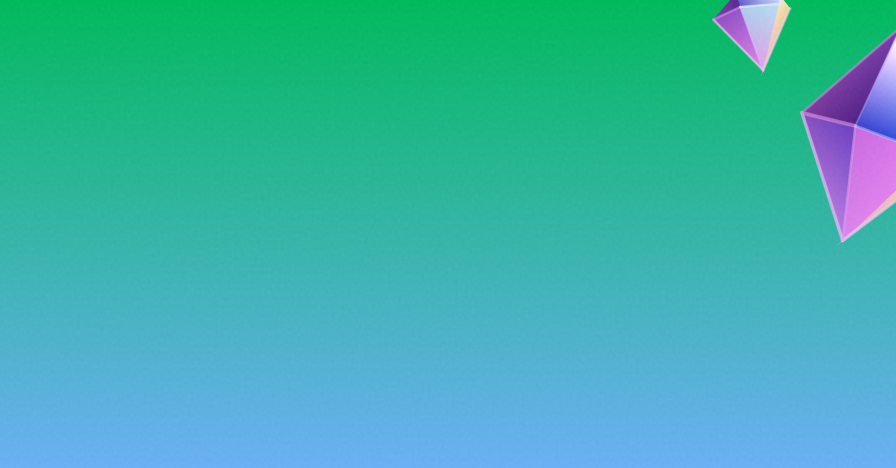
A Shadertoy shader for this background:

```glsl
// Two faceted, iridescent crystals hang at the upper right of a green to blue
// vertical gradient with faint grain. Each facet is a triangle whose three
// corner colours are blended; soft line strokes give the polished ridges.

float cross2(vec2 a, vec2 b) { return a.x * b.y - a.y * b.x; }

vec2 hashGradient(vec2 cell) {
    vec2 h = vec2(dot(cell, vec2(127.1, 311.7)), dot(cell, vec2(269.5, 183.3)));
    return 2.0 * fract(sin(h) * 43758.55) - 1.0;
}

float gradientNoise(vec2 p) {
    vec2 i = floor(p), f = fract(p), w = f * f * (3.0 - 2.0 * f);
    vec2 e = vec2(1.0, 0.0);
    float low = mix(dot(hashGradient(i), f),
                    dot(hashGradient(i + e), f - e), w.x);
    float high = mix(dot(hashGradient(i + e.yx), f - e.yx),
                     dot(hashGradient(i + e.xx), f - e.xx), w.x);
    return mix(low, high, w.y);
}

// Triangle a, b, c filled with a blend of its corner colours
void facet(inout vec3 col, vec2 p, vec2 a, vec2 b, vec2 c,
           vec3 colA, vec3 colB, vec3 colC) {
    vec2 u = b - a, v = c - a, w = p - a;
    float area = cross2(u, v);
    float s = cross2(w, v) / area, t = cross2(u, w) / area;
    vec3 edges = vec3(s / length(v), t / length(u), (1.0 - s - t) / length(c - b));
    float inside = min(edges.x, min(edges.y, edges.z)) * abs(area);
    vec3 blend = clamp(colA + (colB - colA) * s + (colC - colA) * t, 0.0, 1.0);
    col = mix(col, blend, clamp(inside * iResolution.y + 0.8, 0.0, 1.0));
}

// Soft highlight along the segment a to b
void ridge(inout vec3 col, vec2 p, vec2 a, vec2 b, float width, vec3 tint, float strength) {
    vec2 ab = b - a;
    float d = length(p - a - ab * clamp(dot(p - a, ab) / dot(ab, ab), 0.0, 1.0));
    float aa = 0.8 / iResolution.y;
    col = mix(col, tint, strength * (1.0 - smoothstep(width - aa, width + aa, d)));
}

void largeCrystal(inout vec3 col, vec2 p) {
    vec2 left = vec2(-0.201, 0.759), top = vec2(0.010, 0.942), hub = vec2(-0.087, 0.731);
    vec2 tip = vec2(-0.114, 0.486), right = vec2(0.080, 0.669), low = vec2(0.080, 0.632);

    facet(col, p, tip, low, right,
          vec3(0.90, 0.65, 0.85), vec3(0.95, 0.85, 0.50), vec3(0.95, 0.85, 0.65));
    facet(col, p, hub, tip, right,
          vec3(0.78, 0.42, 0.88), vec3(0.86, 0.52, 0.92), vec3(0.90, 0.50, 0.93));
    facet(col, p, left, hub, tip,
          vec3(0.52, 0.32, 0.74), vec3(0.42, 0.25, 0.76), vec3(0.74, 0.50, 0.90));
    facet(col, p, left, top, hub,
          vec3(0.50, 0.24, 0.62), vec3(0.46, 0.25, 0.66), vec3(0.32, 0.13, 0.52));
    facet(col, p, hub, top, right,
          vec3(0.22, 0.25, 0.80), vec3(1.20, 1.06, 1.14), vec3(0.16, 0.34, 0.88));

    vec3 pearl = vec3(0.92, 0.78, 0.96);
    ridge(col, p, left, tip, 0.0035, pearl, 0.65);
    ridge(col, p, left, top, 0.0025, vec3(0.76, 0.58, 0.88), 0.6);
    ridge(col, p, tip, low, 0.0035, pearl, 0.7);
    ridge(col, p, left, hub, 0.0040, vec3(0.84, 0.58, 0.88), 0.65);
    ridge(col, p, hub, tip, 0.0025, vec3(0.88, 0.62, 0.96), 0.6);
    ridge(col, p, hub, top, 0.0020, vec3(0.70, 0.56, 0.90), 0.5);
    ridge(col, p, hub, right, 0.0030, vec3(0.78, 0.74, 0.98), 0.55);
}

void smallCrystal(inout vec3 col, vec2 p) {
    vec2 left = vec2(-0.390, 0.958), hub = vec2(-0.333, 0.985), tip = vec2(-0.284, 0.850);
    vec2 inner = vec2(-0.249, 0.992), right = vec2(-0.227, 0.982);
    vec2 topLeft = vec2(-0.343, 1.012), topRight = vec2(-0.250, 1.012);

    facet(col, p, hub, topLeft, topRight,
          vec3(0.36, 0.35, 0.82), vec3(0.45, 0.38, 0.82), vec3(0.88, 0.88, 0.98));
    facet(col, p, hub, topRight, inner,
          vec3(0.36, 0.40, 0.84), vec3(0.88, 0.88, 0.98), vec3(0.72, 0.80, 0.95));
    facet(col, p, inner, topRight, right,
          vec3(0.90, 0.88, 0.92), vec3(0.95, 0.92, 0.90), vec3(0.94, 0.86, 0.62));
    facet(col, p, left, topLeft, hub,
          vec3(0.54, 0.26, 0.68), vec3(0.36, 0.17, 0.58), vec3(0.34, 0.16, 0.60));
    facet(col, p, left, hub, tip,
          vec3(0.58, 0.30, 0.74), vec3(0.56, 0.34, 0.80), vec3(0.88, 0.54, 0.92));
    facet(col, p, hub, inner, tip,
          vec3(0.66, 0.80, 0.92), vec3(0.72, 0.88, 0.93), vec3(0.88, 0.62, 0.92));
    facet(col, p, inner, right, tip,
          vec3(0.96, 0.90, 0.76), vec3(0.94, 0.82, 0.48), vec3(0.92, 0.72, 0.78));

    vec3 pearl = vec3(0.93, 0.82, 0.96);
    ridge(col, p, left, tip, 0.0025, pearl, 0.65);
    ridge(col, p, tip, right, 0.0030, pearl, 0.6);
    ridge(col, p, left, hub, 0.0025, vec3(0.82, 0.58, 0.90), 0.6);
    ridge(col, p, hub, tip, 0.0020, vec3(0.88, 0.70, 0.96), 0.6);
    ridge(col, p, hub, inner, 0.0025, vec3(0.90, 0.92, 1.00), 0.7);
}

void mainImage(out vec4 fragColor, in vec2 fragCoord) {
    // Canvas height is one unit; x is measured from the right edge
    vec2 p = (fragCoord - vec2(iResolution.x, 0.0)) / iResolution.y;

    // Backdrop
    vec3 col = mix(vec3(0.42, 0.69, 0.955), vec3(0.01, 0.725, 0.365), p.y);

    largeCrystal(col, p);
    smallCrystal(col, p);

    // Fine grain
    col += 0.018 * gradientNoise(p * 140.0);
    fragColor = vec4(clamp(col, 0.0, 1.0), 1.0);
}
```
